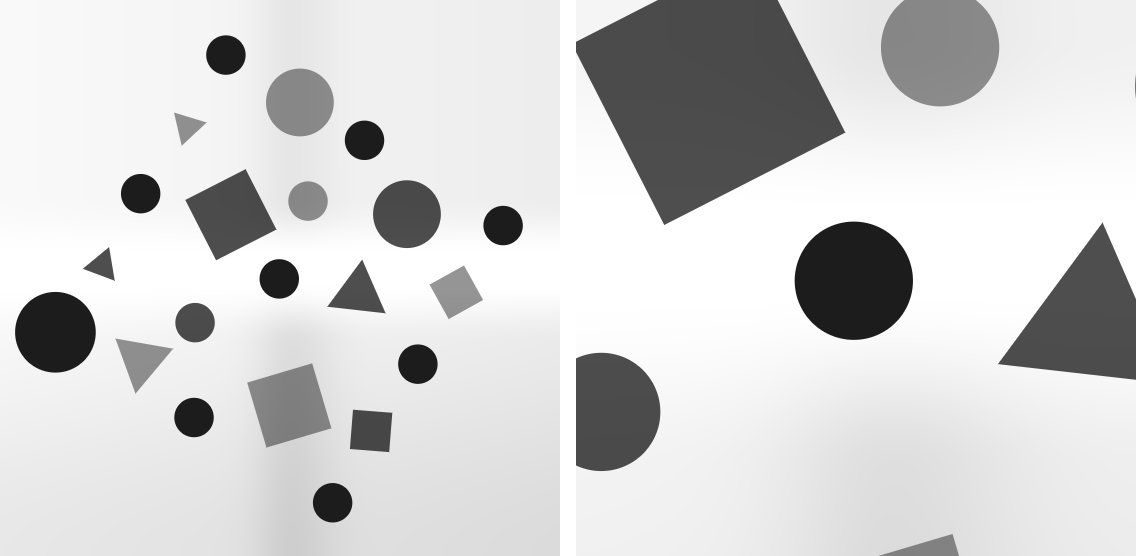
Left, the full canvas; right, a detail of the centre.
Reproduce this background procedurally as a WebGL 1 fragment shader.

```glsl
precision highp float;
// Flat grey circles, squares and triangles on a tilted grid over softly folded white paper.
uniform vec2 u_resolution;

const float PITCH = 0.2905;        // grid spacing, in canvas widths
const float BIG = 0.0605;
const float SMALL = 0.0352;
const float BLACK = 0.11;
const float DARK = 0.305;          // tints are relative to the paper
const float LIGHT = 0.585;

// Grid coordinates to canvas position; v runs downwards.
vec2 gridPoint(vec2 g) {
  vec2 uAxis = vec2(0.852, -0.524);
  vec2 vAxis = vec2(-0.524, -0.852);
  return vec2(0.4987, 0.4948) + PITCH * (g.x * uAxis + g.y * vAxis);
}

vec2 rotate(vec2 p, float angle) {
  float c = cos(angle), s = sin(angle);
  return vec2(c * p.x + s * p.y, c * p.y - s * p.x);
}

float circle(vec2 p, float radius) {
  return length(p) - radius;
}

float square(vec2 p, float halfSide) {
  return max(abs(p.x), abs(p.y)) - halfSide;
}

float triangle(vec2 p, float radius) {
  return max(-p.x, 0.5 * p.x + 0.866 * abs(p.y)) - 0.5 * radius;
}

// Kind: 0 circle, 1 square, 2 triangle.
float shape(vec2 p, float radius, float kind) {
  if (kind < 0.5) return circle(p, radius);
  if (kind < 1.5) return square(p, radius);
  return triangle(p, radius);
}

float coverage(float dist, float pixel) {
  return clamp(0.5 - dist / pixel, 0.0, 1.0);
}

// Paper with a soft vertical crease and a bright horizontal band.
float paper(vec2 uv) {
  float fromCrease = uv.x - 0.52;
  float width = fromCrease < 0.0 ? 0.065 : 0.08;
  float crease = exp(-fromCrease * fromCrease / (width * width));
  float lower = 1.0 - smoothstep(0.0, 0.5, uv.y);
  float tone = 0.978 - 0.05 * uv.x - 0.07 * lower;
  tone -= crease * mix(0.075, 0.05, smoothstep(0.3, 0.7, uv.y));
  float band = 1.0 - smoothstep(0.02, 0.13, abs(uv.y - 0.515));
  return mix(tone, 1.0, band);
}

// Slots between the grid nodes: six along the rows, six along the columns.
vec2 rowSlot(float line, float side) {
  float v = -0.18 + 0.81 * line + 0.12 * line * line - 0.12 * line * side;
  return vec2(0.46 * side, v);
}

vec2 columnSlot(float line, float side) {
  float inner = 1.0 - line * line;
  return vec2(0.97 * line - inner * (0.2 + 0.1 * side), 0.5 * side);
}

void main() {
  float pixel = 1.0 / u_resolution.x;
  vec2 p = gl_FragCoord.xy * pixel;
  float ground = paper(gl_FragCoord.xy / u_resolution);
  float tone = ground;

  // Black discs on the nodes, one of them enlarged
  for (int i = 0; i < 9; i++) {
    float n = float(i);
    vec2 node = vec2(mod(n, 3.0), floor(n / 3.0)) - 1.0;
    float radius = (node.x < -0.5 && node.y > 0.5) ? 0.072 : SMALL;
    tone = mix(tone, BLACK, coverage(circle(p - gridPoint(node), radius), pixel));
  }

  // Grey shapes in the slots: big along rows, small along columns
  for (int i = 0; i < 12; i++) {
    float n = float(i);
    float m = mod(n, 6.0);
    float line = floor(m / 2.0) - 1.0;
    float side = 2.0 * mod(m, 2.0) - 1.0;
    bool alongRow = n < 5.5;
    float rowKind = m < 1.5 ? 0.0 : (abs(m - 3.5) < 1.0 ? 2.0 : 1.0);
    float kind = alongRow ? rowKind : mod(line + 3.0, 3.0);
    bool dark = alongRow ? abs(m - 2.0) < 1.5 : side > 0.0;
    vec2 slot = alongRow ? rowSlot(line, side) : columnSlot(line, side);
    vec2 q = rotate(p - gridPoint(slot), 0.986 * n - 1.5);
    float dist = shape(q, alongRow ? BIG : SMALL, kind);
    tone = mix(tone, ground * (dark ? DARK : LIGHT), coverage(dist, pixel));
  }

  gl_FragColor = vec4(vec3(tone), 1.0);
}
```
